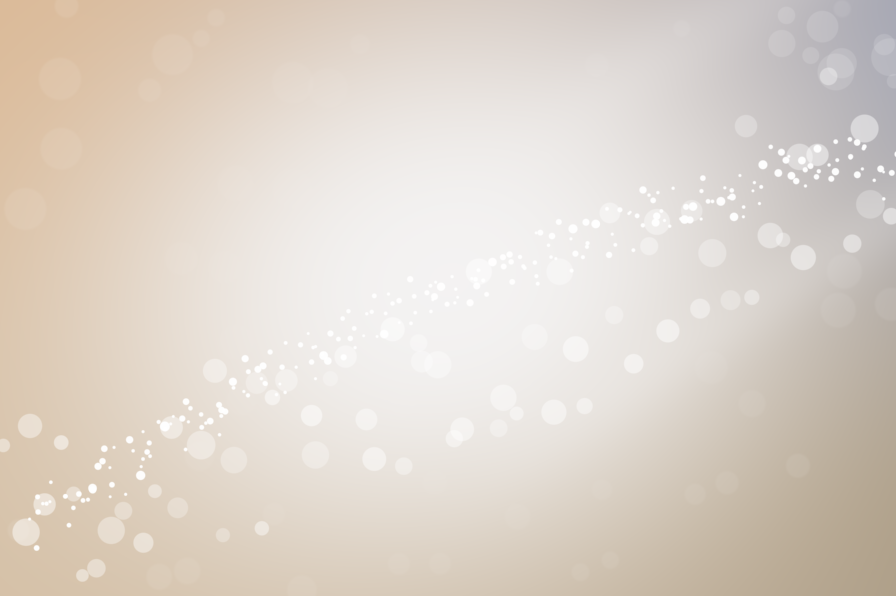
Give the GLSL for this background, as a Shadertoy shader.

```glsl
// A warm beige backdrop with a soft white glow, faint diagonal beams and a
// rising ribbon of sparkles. Corner colours are blended under the glow, then
// hashed discs are scattered in loops along a parabola and over the canvas.

const vec3 TOP_LEFT     = vec3(0.855, 0.725, 0.590);
const vec3 TOP_RIGHT    = vec3(0.630, 0.635, 0.685);
const vec3 BOTTOM_LEFT  = vec3(0.830, 0.745, 0.640);
const vec3 BOTTOM_RIGHT = vec3(0.680, 0.620, 0.530);
const vec3 GLOW_COLOR   = vec3(0.955, 0.950, 0.948);

const vec2  GLOW_CENTER  = vec2(0.755, 0.530);
const float GLOW_RADIUS  = 0.62;
const float GLOW_FALLOFF = 2.6;
const vec2  BEAM_NORMAL  = vec2(-0.53, 0.85);

const int SPARKLES = 230;
const int BOKEH    = 66;
const int HAZE     = 48;
const int CORNER   = 9;

vec3 hash3(float n) {
    vec3 h = fract(n * vec3(0.1031, 0.1030, 0.0973));
    h += dot(h, h.yzx + 33.33);
    return fract((h.xxy + h.yzz) * h.zyx);
}

// Height of the sparkle ribbon
float ribbon(float x) {
    return 0.086 + x * (0.702 - 0.178 * x);
}

float disc(vec2 p, vec2 center, float radius, float soft) {
    return 1.0 - smoothstep(-soft, soft, length(p - center) - radius);
}

float beam(vec2 p, vec2 through, float width) {
    float d = dot(p - through, BEAM_NORMAL) / width;
    return exp(-d * d) * smoothstep(0.7, 1.1, p.x);
}

float glowAmount(vec2 p) {
    vec2 q = (p - GLOW_CENTER) * vec2(1.0, 1.2);
    q.y -= 0.12 * q.x;
    return exp(-pow(length(q) / GLOW_RADIUS, GLOW_FALLOFF));
}

vec3 backdrop(vec2 p, vec2 uv) {
    float across = pow(uv.x, 1.4);
    vec3 color = mix(mix(BOTTOM_LEFT, BOTTOM_RIGHT, across),
                     mix(TOP_LEFT, TOP_RIGHT, across), smoothstep(0.1, 1.0, uv.y));
    color = mix(color, GLOW_COLOR, glowAmount(p));
    float beams = 0.20 * beam(p, vec2(1.08, 0.89), 0.075)
                + 0.20 * beam(p, vec2(1.33, 0.53), 0.060);
    return mix(color, GLOW_COLOR, beams);
}

void mainImage(out vec4 fragColor, in vec2 fragCoord) {
    vec2 uv = fragCoord / iResolution.xy;
    vec2 p = fragCoord / iResolution.y;
    float aspect = iResolution.x / iResolution.y;
    float soft = 0.9 / iResolution.y;
    vec3 color = backdrop(p, uv);

    // Barely visible discs, fading out inside the glow
    float hazeAlpha = 0.09 * (1.0 - glowAmount(p));
    for (int i = 0; i < HAZE; i++) {
        vec3 h = hash3(float(i) + 11.0);
        float radius = mix(0.012, 0.036, h.z);
        color = mix(color, vec3(1.0), hazeAlpha * disc(p, h.xy * vec2(aspect, 1.0), radius, soft * 2.0));
    }

    // Pale cluster in the cool upper right corner
    for (int i = 0; i < CORNER; i++) {
        vec3 h = hash3(float(i) + 151.0);
        vec2 center = vec2(aspect - 0.30 * h.x, 1.0 - 0.18 * h.y);
        color = mix(color, vec3(1.0), 0.13 * disc(p, center, mix(0.010, 0.032, h.z), soft));
    }

    // Translucent discs, mostly hanging below the ribbon
    for (int i = 0; i < BOKEH; i++) {
        vec3 h = hash3(float(i) + 307.0);
        vec3 k = hash3(float(i) + 521.0);
        float x = (float(i) + h.x) / float(BOKEH) * aspect;
        float upper = 0.02 + 0.35 * (x - 0.75) * (x - 0.75);
        float lower = -0.30 + 0.30 * (x - 0.85) * (x - 0.85);
        vec2 center = vec2(x, ribbon(x) + mix(lower, upper, h.y));
        float radius = mix(0.010, 0.024, h.z);
        color = mix(color, vec3(1.0), mix(0.25, 0.52, k.x) * disc(p, center, radius, soft));
    }

    // Bright sparkles, tighter around the middle of the ribbon
    for (int i = 0; i < SPARKLES; i++) {
        vec3 h = hash3(float(i) + 733.0);
        vec3 k = hash3(float(i) + 1301.0);
        float x = 0.04 + (float(i) + 4.0 * h.x) / float(SPARKLES) * (aspect - 0.04);
        float spread = 0.045 + 0.045 * abs(x - 0.75);
        vec2 center = vec2(x, ribbon(x) + spread * (h.y + k.y - 1.0));
        float radius = mix(0.0022, 0.0085, h.z * sqrt(k.x));
        color = mix(color, vec3(1.0), 0.96 * disc(p, center, radius, soft));
    }

    fragColor = vec4(color, 1.0);
}
```
